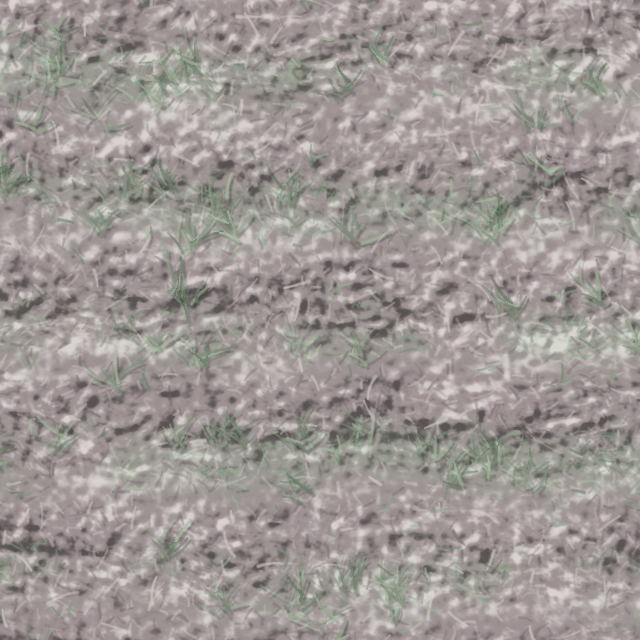
A Shadertoy shader for this texture:

```glsl
// Bare, cloddy soil crossed by five horizontal rows of young grass.
// Layered noise gives the lit soil; curved strands scattered on jittered
// grids give straw, loose blades and fanned tufts, denser along each row.

const float PI = 3.14159;
const float ROWS = 5.0;
const float FIRST_ROW = 0.08;

const vec3 SOIL_DARK = vec3(0.35, 0.32, 0.33);
const vec3 SOIL_MID = vec3(0.62, 0.565, 0.575);
const vec3 SOIL_PALE = vec3(0.85, 0.82, 0.82);
const vec3 MOSS = vec3(0.60, 0.615, 0.57);
const vec3 GRASS_DARK = vec3(0.38, 0.47, 0.38);
const vec3 GRASS_PALE = vec3(0.67, 0.78, 0.65);
const vec3 STRAW = vec3(0.85, 0.81, 0.80);
const vec3 LITTER = vec3(0.42, 0.38, 0.39);

float hash(vec2 p) {
    return fract(sin(dot(p, vec2(127.1, 311.7))) * 43758.5453);
}

vec2 hash2(vec2 p) {
    return vec2(hash(p), hash(p + 37.7));
}

float noise(vec2 p) {
    vec2 i = floor(p), f = fract(p);
    f = f * f * (3.0 - 2.0 * f);
    return mix(mix(hash(i), hash(i + vec2(1, 0)), f.x),
               mix(hash(i + vec2(0, 1)), hash(i + vec2(1, 1)), f.x), f.y);
}

float fbm(vec2 p) {
    float sum = 0.0, gain = 0.55;
    for (int i = 0; i < 3; i++) {
        sum += gain * noise(p);
        p = mat2(1.6, 1.2, -1.2, 1.6) * p + 11.3;
        gain *= 0.5;
    }
    return sum;
}

// Position between rows: 0 on a row, rising to 1 at the next one up
float rowPhase(vec2 p) {
    float wobble = 0.03 * (noise(p * vec2(5.0, 3.0)) - 0.5);
    return fract((p.y + wobble - FIRST_ROW) * ROWS);
}

// Patchy grass cover, strongest on the rows
float grassCover(vec2 p) {
    float phase = rowPhase(p);
    float d = min(phase, 1.0 - phase) / 0.25;
    float patches = smoothstep(0.15, 0.7, fbm(p * vec2(8.0, 12.0) + 3.1));
    return 0.07 + 0.93 * exp(-d * d) * patches;
}

// Soft, bowed and tapered strand starting at the origin
float strand(vec2 p, float angle, float len, float width, float bow) {
    vec2 dir = vec2(cos(angle), sin(angle));
    float t = clamp(dot(p, dir) / len, 0.0, 1.0);
    vec2 spine = dir * len * t + vec2(-dir.y, dir.x) * bow * len * t * (1.0 - t);
    float w = width * (1.0 - 0.6 * t);
    return 1.0 - smoothstep(w * 0.2, w + 0.0015, length(p - spine));
}

// Groups of strands on a jittered grid; returns (coverage, brightness).
// fan is the angular spread about vertical; rowBias ties density to the rows.
vec2 scatter(vec2 uv, float cells, int count, float len, float width,
             float fan, float density, float rowBias, float seed) {
    vec2 result = vec2(0.0, 0.5);
    vec2 home = floor(uv * cells);
    for (int k = 0; k < 9; k++) {
        vec2 id = home + vec2(k % 3 - 1, k / 3 - 1);
        vec2 root = (id + hash2(id + seed)) / cells;
        float chance = density * mix(1.0, grassCover(root), rowBias);
        if (hash(id + seed + 5.3) > chance) continue;
        for (int b = 0; b < count; b++) {
            vec2 key = id + seed + float(b) * vec2(3.17, 7.31);
            vec2 r = hash2(key + 1.7), s = hash2(key + 9.2);
            float angle = PI * 0.5 + (r.x - 0.5) * fan;
            vec2 jitter = (s - 0.5) * len * 0.7 * min(float(count - 1), 1.0);
            float cover = strand(uv - root - jitter, angle, len * mix(0.35, 1.0, r.y),
                                 width * mix(0.6, 1.1, s.x), (s.y - 0.5) * 0.7);
            cover *= mix(0.4, 1.0, s.x);
            if (cover > result.x) result = vec2(cover, hash(key + 4.4));
        }
    }
    return result;
}

vec3 soil(vec2 uv) {
    float phase = rowPhase(uv);
    float furrow = smoothstep(0.03, 0.2, phase) * (1.0 - smoothstep(0.25, 0.6, phase));
    float ridge = smoothstep(0.5, 0.75, phase) * (1.0 - smoothstep(0.8, 1.0, phase));
    vec2 q = uv * vec2(50.0, 62.0) + 1.2 * noise(uv * 11.0);
    float relief = fbm(q) - fbm(q + vec2(-0.4, 0.6));
    float gaps = smoothstep(0.68, 0.95, noise(q * 1.1 + 21.0)) * (0.25 + furrow);
    float tone = 0.555 + 0.62 * (fbm(uv * vec2(7.0, 13.0)) - 0.48);
    tone += relief * mix(1.05, 0.5, ridge);
    tone += 0.36 * (noise(uv * vec2(105.0, 90.0)) - 0.5);
    tone += 0.07 * ridge - 0.09 * furrow - 0.24 * gaps;
    vec3 col = mix(SOIL_DARK, SOIL_MID, smoothstep(0.0, 0.5, tone));
    return mix(col, SOIL_PALE, smoothstep(0.5, 1.05, tone));
}

void mainImage(out vec4 fragColor, in vec2 fragCoord) {
    vec2 uv = fragCoord / iResolution.y;
    vec3 col = soil(uv);

    // Low mossy growth tints the rows but keeps the soil shading
    float shade = dot(col - SOIL_MID, vec3(0.333));
    col = mix(col, MOSS + shade, 0.8 * grassCover(uv));

    // Dark litter and pale straw lying in every direction
    vec2 litter = scatter(uv, 34.0, 1, 0.026, 0.0034, 2.0 * PI, 0.6, 0.0, 11.0);
    col = mix(col, LITTER, litter.x * 0.45);
    vec2 chaff = scatter(uv, 40.0, 1, 0.022, 0.0032, 2.0 * PI, 0.6, 0.0, 23.0);
    col = mix(col, STRAW, chaff.x * 0.45);
    vec2 straw = scatter(uv, 19.0, 1, 0.045, 0.0032, 2.0 * PI, 0.45, 0.0, 3.0);
    col = mix(col, STRAW, straw.x * 0.65);

    // Loose blades, then ragged tufts with a shadow at their feet
    vec2 loose = scatter(uv, 28.0, 3, 0.030, 0.0032, 4.0, 1.0, 1.0, 40.0);
    col = mix(col, mix(GRASS_DARK, GRASS_PALE, loose.y), loose.x * 0.6);
    vec2 shadow = scatter(uv + vec2(-0.004, 0.005), 14.0, 9, 0.053, 0.0038, 2.7, 0.8, 1.0, 70.0);
    col *= 1.0 - 0.18 * shadow.x;
    vec2 tuft = scatter(uv, 14.0, 9, 0.053, 0.0038, 2.7, 0.8, 1.0, 70.0);
    col = mix(col, mix(GRASS_DARK, GRASS_PALE, tuft.y), tuft.x * 0.7);

    fragColor = vec4(col, 1.0);
}
```
